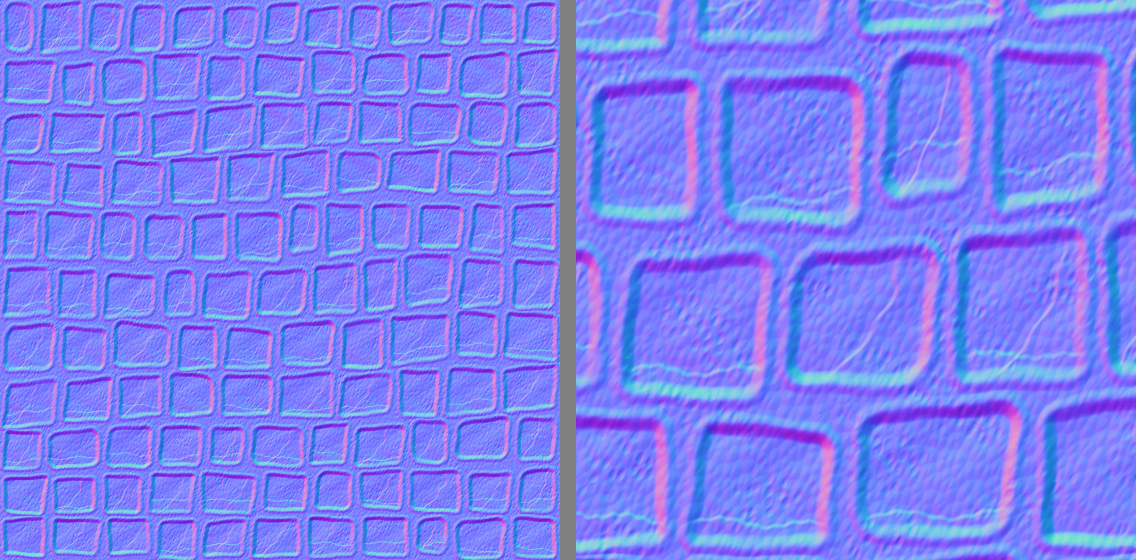
Left: the whole. Right: its middle third, enlarged.
Give the GLSL for this texture map, as a three.js fragment shader.

```glsl
// Tangent-space normal map of hand-laid cobblestones: 11 uneven rows of chipped, bevelled blocks.
varying vec2 vUv;

vec4 hash4(vec2 p) {
  vec4 s = vec4(dot(p, vec2(127.1, 311.7)), dot(p, vec2(269.5, 183.3)),
                dot(p, vec2(419.2, 371.9)), dot(p, vec2(73.7, 157.3)));
  return fract(sin(s) * 43758.5);
}

// Cellular noise: distance to the nearest scattered point
float cells(vec2 p) {
  vec2 c = floor(p);
  float d = 1.0;
  for (int j = -1; j <= 1; j++) {
    for (int i = -1; i <= 1; i++) {
      vec2 o = c + vec2(float(i), float(j));
      d = min(d, length(o + hash4(o).xy - p));
    }
  }
  return d;
}

// Stones in a row, counted from the bottom: mostly 11, some wider or narrower
float stoneCount(float row) {
  if (row > 9.5) return 13.0;
  if (row == 6.0) return 12.0;
  return (row == 3.0 || row == 4.0 || row == 7.0) ? 10.0 : 11.0;
}

// Jittered joint between neighbouring stones; the outer ends stay put
float joint(float i, float count, float row) {
  float inside = step(0.5, i) * step(i, count - 0.5);
  return (i + inside * 0.28 * (hash4(vec2(i, row + 40.0)).x - 0.5)) / count;
}

// Sagging courses and slightly wobbly outlines
vec2 warp(vec2 p) {
  float body = smoothstep(0.0, 0.3, p.y) * (1.0 - smoothstep(0.86, 1.0, p.y));
  float sag = 0.026 * sin(3.1416 * clamp(p.y / 0.62, 0.0, 1.0));
  float slope = body * (0.011 * cos(3.1416 * p.x) + 0.005 * sin(9.0 * p.x + 8.0 * p.y));
  vec2 wobble = 0.0007 * sin(p.yx * vec2(130.0, 120.0) + 3.0 * sin(p * 47.0));
  return p + vec2(0.0, sag + slope) + wobble;
}

float height(vec2 uv) {
  vec2 p = warp(uv);
  float nearest = 1.0;
  vec2 local = vec2(0.0), id = vec2(0.0);

  // Nearest stone: four tilted sides with rounded corners
  for (int j = -1; j <= 1; j++) {
    float row = floor(p.y * 11.0) + float(j);
    if (row < 0.0 || row > 10.0) continue;
    float count = stoneCount(row);
    for (int i = -1; i <= 1; i++) {
      float col = floor(p.x * count) + float(i);
      if (col < 0.0 || col > count - 1.0) continue;
      vec2 key = vec2(col, row);
      vec4 size = hash4(key + 7.3);
      vec4 tilt = (hash4(key + 19.1) - 0.5) * vec4(0.18, 0.18, 0.22, 0.2);
      float left = joint(col, count, row), right = joint(col + 1.0, count, row);
      vec2 center = vec2(0.5 * (left + right), (row + 0.5) / 11.0 + 0.009 * (size.x - 0.5));
      vec2 halfSize = vec2(0.5 * (right - left) - 0.0062 - 0.003 * size.y, 0.035 + 0.005 * size.z);
      vec2 q = p - center;
      q.x -= 0.06 * q.y;
      vec2 side = vec2(max(q.x + tilt.x * q.y, -q.x + tilt.y * q.y),
                       max(q.y + tilt.z * q.x, -q.y + tilt.w * q.x)) - halfSize;
      float radius = 0.007 + 0.011 * size.w * size.w;
      side += radius;
      float d = length(max(side, 0.0)) + min(max(side.x, side.y), 0.0) - radius;
      if (d < nearest) {
        nearest = d;
        local = q / halfSize;
        id = key;
      }
    }
  }

  // Crisp bevelled block, then the mortar rising again beyond a narrow groove
  float face = 1.0 - smoothstep(-0.0075, 0.0008, nearest);
  float worn = 0.0056 + 0.0007 * sin(uv.x * 83.0 + 2.0 * sin(uv.y * 71.0));
  float h = worn * face + 0.0014 * smoothstep(0.001, 0.0065, nearest);

  // Chipped ledges: a low shelf and a curved diagonal break
  vec4 wear = hash4(id + 31.7);
  vec4 lean = hash4(id + 53.9) - 0.5;
  float crinkle = 0.05 * sin(local.x * 5.0 + wear.x * 6.0) + 0.015 * sin(local.x * 23.0 + wear.y * 9.0);
  float shelf = local.y + 0.7 - 0.4 * wear.x - 0.3 * lean.x * local.x + crinkle;
  float slash = local.x - 0.5 * local.y - 0.6 * wear.y + 0.1 + 0.3 * local.y * local.y
              + 0.04 * sin(local.y * 9.0 + wear.z * 6.0);
  float chips = 0.0011 * step(0.3, wear.z) * (1.0 - smoothstep(-0.04, 0.04, shelf))
              + 0.0011 * step(0.45, wear.w) * smoothstep(-0.045, 0.045, slash);
  h += face * (0.0018 * dot(local, lean.yz) - chips);

  // Faint grain everywhere, with sparse sharp specks in rough patches
  float rough = sin(uv.x * 61.0 + 2.0 * sin(uv.y * 43.0)) * sin(uv.y * 67.0 + uv.x * 19.0);
  vec2 slant = vec2(uv.x - 0.3 * uv.y, uv.y);
  float speck = 1.0 - smoothstep(0.08, 0.42, cells(slant * vec2(150.0, 95.0)));
  h += 0.0006 * smoothstep(-0.5, 0.7, rough) * speck;
  h += 0.0008 * cells(slant * vec2(190.0, 120.0));
  return h;
}

void main() {
  // Central differences; the green channel points down
  vec2 e = vec2(0.0008, 0.0);
  float dx = (height(vUv + e.xy) - height(vUv - e.xy)) / (2.0 * e.x);
  float dy = (height(vUv + e.yx) - height(vUv - e.yx)) / (2.0 * e.x);
  vec3 normal = normalize(vec3(-dx - 0.02, dy, 1.0));
  gl_FragColor = vec4(normal * 0.5 + 0.5, 1.0);
}
```
